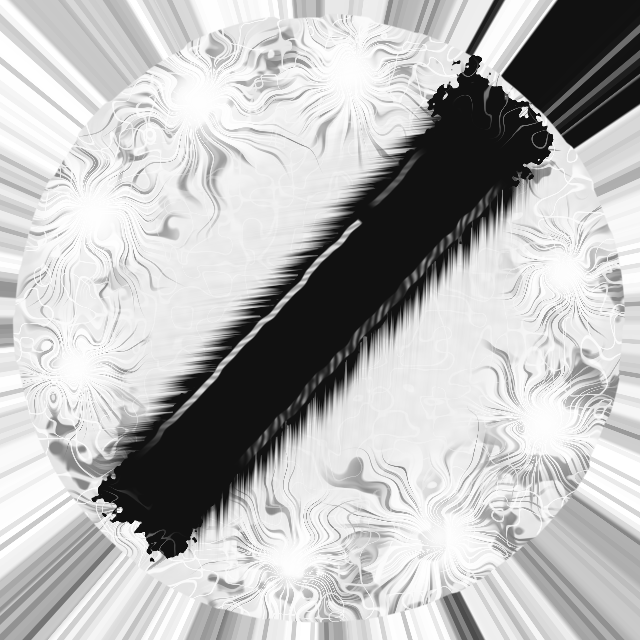
A WebGL 1 fragment shader for this background:

```glsl
precision highp float;
// A monochrome disc of tangled filaments on radial rays, crossed by a black
// furry diagonal bar. Polar noise makes rays and bursts; a slanted noise
// in the bar's own frame makes its hairs, ropes and ragged end caps.
uniform vec2 u_resolution;

const float TAU = 6.283185;
const float INK = 0.067;
const float DISC_RADIUS = 0.48;
const float CORE = 0.058;

float hash(vec2 p) {
  vec3 q = fract(p.xyx * 0.1031);
  q += dot(q, q.yzx + 33.33);
  return fract((q.x + q.y) * q.z);
}

float noise(vec2 p) {
  vec2 i = floor(p), f = fract(p);
  f = f * f * (3.0 - 2.0 * f);
  float low = mix(hash(i), hash(i + vec2(1.0, 0.0)), f.x);
  float high = mix(hash(i + vec2(0.0, 1.0)), hash(i + 1.0), f.x);
  return mix(low, high, f.y);
}

// Thin line where a noise value crosses one half
float strand(float n, float width) {
  return 1.0 - smoothstep(width * 0.3, width, abs(n - 0.5));
}

float boxDistance(vec2 p, vec2 halfSize) {
  vec2 d = abs(p) - halfSize;
  return length(max(d, 0.0)) + min(max(d.x, d.y), 0.0);
}

// Random tone per angular cell, wrapping around the circle
float rayCells(float turn, float count, float seed) {
  float x = turn * count, i = floor(x);
  float a = hash(vec2(mod(i, count), seed));
  float b = hash(vec2(mod(i + 1.0, count), seed));
  return mix(a, b, smoothstep(0.8, 1.0, fract(x)));
}

float wedge(float angle, float center, float halfWidth) {
  float d = abs(mod(angle - center + 0.5 * TAU, TAU) - 0.5 * TAU);
  return 1.0 - smoothstep(halfWidth - 0.004, halfWidth + 0.004, d);
}

float rayTone(float angle) {
  float turn = angle / TAU;
  float coarse = rayCells(turn, 64.0, 3.0);
  float fine = rayCells(turn, 420.0, 9.0);
  float tone = 1.0 - 0.32 * pow(coarse, 3.0) - 0.22 * pow(fine, 4.0);
  tone = mix(tone, 0.42 + 0.3 * fine, wedge(angle, 3.04, 0.03));
  tone = mix(tone, 0.4 + 0.4 * fine, wedge(angle, -2.34, 0.06));
  tone = mix(tone, 0.25 + 0.35 * fine, wedge(angle, -1.13, 0.035));
  tone = mix(tone, 0.66 + 0.2 * fine, wedge(angle, 2.15, 0.035));
  tone = mix(tone, INK + 0.2 * fine, wedge(angle, 1.06, 0.013));
  float streak = 0.45 * pow(fine, 3.0) * wedge(angle, 0.72, 0.07);
  return mix(tone, INK + streak, wedge(angle, 0.763, 0.17));
}

// Radiating tendrils: x is dark strands, y is white strands and core
vec2 burst(vec2 q, float size, float seed) {
  float r = length(q) / size;
  vec2 warp = vec2(noise(q * 24.0 + seed), noise(q * 24.0 + seed + 40.0)) - 0.5;
  vec2 dir = normalize(q + warp * 0.055 + 0.0001);
  float reach = 0.6 + 1.1 * noise(dir * 6.0 + seed + 70.0);
  float dark = strand(noise(dir * 12.0 + r * 0.8 + seed), 0.2 * max(1.0 - 0.45 * r, 0.2));
  dark *= smoothstep(0.2, 0.5, r) * (1.0 - smoothstep(reach * 0.7, reach, r));
  float light = strand(noise(dir * 17.0 - r + seed + 90.0), 0.25);
  light *= 1.0 - smoothstep(0.4, 1.3, r);
  return vec2(dark, max(light, exp(-5.0 * r * r)));
}

float discTone(vec2 p) {
  float r = length(p);
  float rim = smoothstep(0.27, 0.4, r);
  float tone = 0.925 - 0.03 * smoothstep(0.4, 0.48, r) + 0.025 * (noise(p * 90.0) - 0.5);
  // Gray smudges near the rim
  float smudge = noise(p * 17.0 + 5.0) + 0.3 * noise(p * 65.0);
  tone = mix(tone, 0.52, smoothstep(0.88, 0.96, smudge) * rim);
  // Ten bursts spaced evenly round the disc
  float dark = 0.0, light = 0.0;
  for (int i = 0; i < 10; i++) {
    float angle = 1.449 + 0.1 * TAU * float(i);
    float size = 0.118 + 0.026 * cos(2.0 * (angle - 2.077));
    vec2 center = 0.388 * vec2(cos(angle), sin(angle));
    vec2 b = burst(p - center, size, 13.0 * float(i) + 7.0);
    dark = max(dark, b.x);
    light = max(light, b.y);
  }
  tone = mix(tone, 0.42 + 0.25 * noise(p * 40.0), dark * 0.85);
  // Fine white web over everything
  vec2 bend = p + 0.03 * vec2(noise(p * 20.0), noise(p * 20.0 + 30.0));
  float web = max(strand(noise(bend * 26.0), 0.035), strand(noise(bend * 43.0 + 60.0), 0.05));
  return mix(tone, 1.0, max(light * 0.95, web * (0.3 + 0.5 * rim)));
}

// Bar frame: b.x runs along the bar, b.y across it
float paintBar(float tone, vec2 b, float px) {
  float side = step(0.0, b.y), a = abs(b.y);
  float span = 1.0 - smoothstep(0.33, 0.43, abs(b.x));
  // Swept hairs fading away from both sides
  float root = b.x + 0.9 * a + 1.2 * a * a;
  float hair = 0.6 * noise(vec2(root * 170.0, a * 14.0 + side * 50.0));
  hair += 0.4 * noise(vec2(root * 420.0, a * 20.0 + side * 90.0));
  float fade = exp(-max(a - 0.075, 0.0) * 23.0);
  float fur = smoothstep(0.42, 1.05, fade * (0.62 + 0.85 * hair)) + 0.25 * fade * hair * hair;
  tone = mix(tone, INK, clamp(fur * span, 0.0, 1.0));
  // Solid body with ragged sides and wide end caps
  float rough = noise(b * 75.0) + 0.6 * noise(b * 190.0) - 0.8;
  float body = boxDistance(b, vec2(0.43, 0.073)) + 0.014 * rough;
  float caps = min(boxDistance(b - vec2(0.405, 0.012), vec2(0.052, 0.092)),
                   boxDistance(b + vec2(0.395, 0.012), vec2(0.042, 0.07)));
  body = min(body, caps + 0.03 * rough);
  tone = mix(tone, INK, 1.0 - smoothstep(-px, px, body));
  // Pale curls in the caps
  float curl = strand(noise(b * 48.0 + 2.0 * noise(b * 30.0)), 0.07);
  float capMask = smoothstep(0.385, 0.44, abs(b.x)) * (1.0 - smoothstep(-0.01, 0.01, caps));
  tone = mix(tone, 0.65, curl * capMask * 0.7);
  // Twisted ropes on both edges of the core
  float wobble = 0.005 * (noise(vec2(b.x * 45.0, side * 20.0)) - 0.5);
  float width = mix(0.007, 0.0045, side);
  float rope = 1.0 - smoothstep(width - px, width + px, abs(a - CORE - 0.004 + wobble));
  float twist = 0.5 + 0.5 * sin(b.x * 330.0 + a * 500.0 + 5.0 * noise(b * 60.0));
  float upper = smoothstep(-0.36, -0.2, b.x) * (1.0 - smoothstep(0.153, 0.158, b.x));
  upper += 0.4 * smoothstep(0.18, 0.2, b.x) * (1.0 - smoothstep(0.27, 0.31, b.x));
  float lower = smoothstep(-0.26, -0.2, b.x) * (1.0 - smoothstep(0.3, 0.36, b.x));
  float ropeTone = mix(0.12 + 0.5 * twist * noise(b * 90.0), 0.62 + 0.25 * twist, side);
  return mix(tone, ropeTone, rope * mix(lower, upper, side));
}

void main() {
  float scale = min(u_resolution.x, u_resolution.y), px = 1.0 / scale;
  vec2 p = (gl_FragCoord.xy - 0.5 * u_resolution) * px;
  float angle = atan(p.y, p.x);
  float edge = DISC_RADIUS - 0.008 * rayCells(angle / TAU, 40.0, 21.0);
  float inside = 1.0 - smoothstep(edge - px, edge + px, length(p));
  float tone = mix(rayTone(angle), discTone(p), inside);
  vec2 axis = vec2(0.682, 0.731);
  vec2 b = vec2(dot(p, axis), dot(p, vec2(-axis.y, axis.x)));
  gl_FragColor = vec4(vec3(clamp(paintBar(tone, b, px), 0.0, 1.0)), 1.0);
}
```
